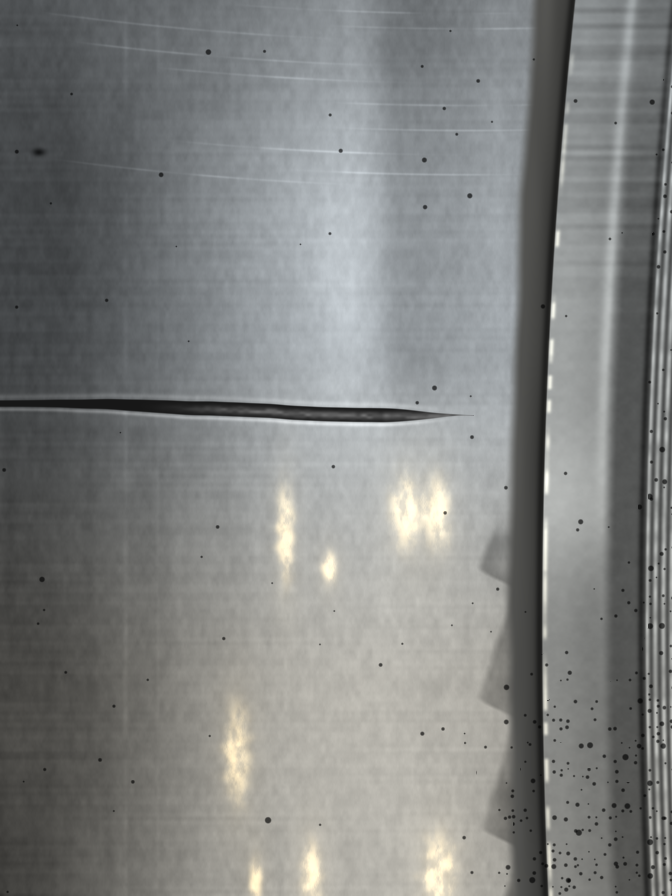
Reproduce this texture procedurally as a WebGL 2 fragment shader.

```glsl
#version 300 es
precision highp float;
uniform vec2 u_resolution;
out vec4 fragColor;

#define SHADE_DARK 0.255
#define SHADE_LIGHT 0.70
#define GRAIN 0.075
#define SCRATCH 0.10
#define CRACK_TIP 0.705
#define BAND_WIDTH 0.047
#define RIM_OFFSET 0.156
#define GLINT_COLOR vec3(0.42, 0.35, 0.22)
#define COOL vec3(0.965, 1.0, 1.025)
#define WARM vec3(1.015, 1.0, 0.955)

float hash(vec2 p) {
  vec3 h = fract(vec3(p.xyx) * 0.1031);
  h += dot(h, h.yzx + 33.33);
  return fract((h.x + h.y) * h.z);
}

float noise(vec2 p) {
  vec2 i = floor(p), f = fract(p);
  f = f * f * (3.0 - 2.0 * f);
  return mix(mix(hash(i), hash(i + vec2(1, 0)), f.x),
             mix(hash(i + vec2(0, 1)), hash(i + vec2(1, 1)), f.x), f.y);
}

float fbm(vec2 p) {
  float sum = 0.0, amp = 0.5;
  for (int i = 0; i < 4; i++) {
    sum += amp * noise(p);
    p = p * 2.03 + 17.0;
    amp *= 0.5;
  }
  return sum;
}

float bell(float d, float w) { return exp(-d * d / (w * w)); }

// Scattered dark dots, one candidate per grid cell
float specks(vec2 q, float cells, float density) {
  vec2 id = floor(q * cells);
  vec2 center = 0.3 + 0.4 * vec2(hash(id + 5.0), hash(id + 91.0));
  float radius = mix(0.08, 0.26, hash(id + 47.0));
  float d = length(fract(q * cells) - center) - radius;
  float soft = cells / u_resolution.y;
  return step(hash(id), density) * (1.0 - smoothstep(-soft, soft, d));
}

// Brushed sheet with broad reflections
vec3 plate(vec2 uv, vec2 q) {
  float x = uv.x, y = uv.y;
  float tone = mix(SHADE_DARK, SHADE_LIGHT, smoothstep(0.0, 0.53, x + 0.05 * (0.5 - y)));
  tone -= 0.13 * smoothstep(0.72, 1.05, y) * smoothstep(0.1, 0.5, x);
  tone += 0.06 * smoothstep(0.75, 1.0, y) * (1.0 - smoothstep(0.1, 0.4, x));
  float fold = smoothstep(0.535, 0.60, x + 0.025 * (y - 0.7));
  tone -= 0.12 * fold * smoothstep(0.48, 0.62, y) * (1.0 - 0.5 * smoothstep(0.62, 0.76, x));
  tone += 0.07 * bell(x - 0.51, 0.06) * bell(y - 0.70, 0.17);
  tone -= 0.05 * smoothstep(0.62, 0.78, x) * (1.0 - smoothstep(0.3, 0.55, y));
  tone += 0.07 * (fbm(q * vec2(9.0, 5.0)) - 0.47);
  tone += GRAIN * (fbm(q * vec2(150.0, 85.0)) - 0.47) * (0.6 + tone);
  tone += 0.025 * (noise(q * vec2(90.0, 2.5)) - 0.5) + 0.025 * (noise(q * vec2(4.0, 220.0)) - 0.5);
  // Upright rub marks
  tone += 0.045 * (bell(x - 0.187, 0.004) + 0.6 * bell(x - 0.235, 0.003)) * noise(q * vec2(20.0, 30.0));
  // Long bowed scratches near the top
  for (int i = 0; i < 11; i++) {
    float k = float(i);
    float line = 0.78 + 0.023 * k + 0.02 * hash(vec2(k, 3.0)) + 0.08 * (x - 0.5) * (x - 0.9);
    float start = 0.5 * hash(vec2(k, 8.0));
    float span = smoothstep(start, start + 0.1, x) * (1.0 - smoothstep(start + 0.25, start + 0.5, x));
    tone += SCRATCH * span * bell(y - line, 0.0014) * noise(vec2(q.x * 25.0, k));
  }
  return tone * mix(WARM, COOL, smoothstep(0.2, 0.65, y));
}

// Warm lamp reflections: center, then half sizes
vec3 glints(vec2 uv, vec2 q) {
  vec4 lamps[8] = vec4[8](
    vec4(0.425, 0.405, 0.013, 0.050), vec4(0.605, 0.430, 0.022, 0.040),
    vec4(0.650, 0.428, 0.020, 0.038), vec4(0.490, 0.365, 0.011, 0.018),
    vec4(0.353, 0.158, 0.018, 0.052), vec4(0.381, 0.015, 0.010, 0.025),
    vec4(0.464, 0.022, 0.015, 0.035), vec4(0.655, 0.025, 0.025, 0.040));
  float ripple = smoothstep(0.25, 0.65, fbm(q * vec2(100.0, 55.0)));
  float sum = 0.0;
  for (int i = 0; i < 8; i++) {
    vec2 d = (uv - lamps[i].xy) / lamps[i].zw;
    d.x += 0.5 * (noise(q * vec2(20.0, 90.0)) - 0.5);
    sum += exp(-pow(dot(d, d), 1.5)) * mix(0.35, 1.0, ripple) + 0.12 * exp(-0.3 * dot(d, d));
  }
  return GLINT_COLOR * min(sum, 1.1);
}

// Tapered slit with dark walls and a pale lip
vec3 crack(vec3 col, vec2 uv, float px) {
  float mid = 0.549 - 0.013 * smoothstep(0.08, 0.62, uv.x) + 0.0015 * (noise(vec2(uv.x * 25.0, 2.0)) - 0.5);
  float taper = smoothstep(0.0, 0.14, CRACK_TIP - uv.x);
  float halfWidth = mix(0.0035, 0.0078, smoothstep(0.0, 0.32, uv.x)) * taper;
  float d = uv.y - mid;
  float inside = (1.0 - smoothstep(-px, px, abs(d) - halfWidth)) * step(uv.x, CRACK_TIP);
  float lip = bell(d + halfWidth + 0.003, 0.0022) + 0.5 * bell(d - halfWidth - 0.004, 0.003);
  col += 0.17 * lip * taper;
  float core = bell(d + 0.001, 0.0045) * smoothstep(0.2, 0.4, uv.x);
  vec3 hollow = vec3(0.09 + 0.27 * core * (0.7 + 0.6 * noise(uv * vec2(120.0, 300.0))));
  return mix(col, hollow, inside);
}

// Pressed channel and rim, s measured from the channel edge
vec3 channel(float s, vec2 uv, vec2 q) {
  float y = uv.y;
  float tone = 0.53 + 0.10 * bell(y - 0.62, 0.2) + 0.14 * bell(y - 0.44, 0.08);
  tone -= 0.06 * smoothstep(0.02, 0.08, s);
  tone += 0.15 * bell(s - 0.085, 0.009) * smoothstep(0.35, 0.65, y);
  float groove = smoothstep(0.086, 0.108, s);
  tone = mix(tone, mix(0.33, 0.43, smoothstep(0.6, 0.95, y)), groove);
  tone += 0.12 * (noise(vec2(q.x * 6.0, y * 170.0)) - 0.5) * smoothstep(0.55, 0.9, y);
  float rim = smoothstep(RIM_OFFSET - 0.006, RIM_OFFSET, s);
  float ridges = 0.5 + 0.5 * cos((s - RIM_OFFSET) * 520.0);
  tone = mix(tone, 0.32 + 0.40 * ridges * (0.6 + 0.5 * noise(q * vec2(60.0, 80.0))), rim);
  tone -= 0.17 * bell(s - RIM_OFFSET + 0.009, 0.005);
  tone += 0.05 * (fbm(q * 110.0) - 0.47);
  return tone * mix(vec3(1.0, 1.0, 0.97), vec3(0.97, 1.0, 1.01), y);
}

void main() {
  vec2 uv = gl_FragCoord.xy / u_resolution;
  vec2 q = uv * vec2(0.75, 1.0);
  float px = 1.0 / u_resolution.y;
  float bend = uv.y - 0.3;
  float s = uv.x - (0.807 + 0.1 * bend * bend);

  vec3 col = plate(uv, q) + glints(uv, q);
  // Dents beside the fold, repeated down the sheet
  float cell = fract((uv.y - 0.05) / 0.145);
  float reach = 0.065 * (1.0 - cell) * smoothstep(0.0, 0.2, cell);
  float dent = smoothstep(-0.008, 0.008, s + BAND_WIDTH - 0.006 + reach) * (1.0 - smoothstep(0.38, 0.43, uv.y));
  col *= 1.0 - 0.24 * dent * (0.5 + noise(q * 35.0));
  col = crack(col, uv, px);
  col *= 1.0 - 0.7 * bell(length((uv - vec2(0.058, 0.83)) * vec2(0.75, 1.6)), 0.007);

  // Shadowed fold, then the bright worn edge
  float shade = mix(0.32, 0.23, smoothstep(-BAND_WIDTH, 0.0, s)) + 0.03 * (noise(q * vec2(90.0, 8.0)) - 0.5);
  shade -= 0.11 * bell(s + 0.004, 0.006);
  float wobble = 0.006 * (noise(vec2(uv.y * 18.0, 4.0)) - 0.5) - 0.008 * smoothstep(0.6, 1.0, uv.y);
  col = mix(col, shade * vec3(1.0, 1.0, 0.97), smoothstep(-0.013, 0.007, s + BAND_WIDTH - wobble));
  col = mix(col, channel(s, uv, q), smoothstep(-1.5 * px, 1.5 * px, s));
  float wear = smoothstep(0.2, 0.7, noise(vec2(uv.y * 75.0, 9.0)));
  col += vec3(0.34, 0.33, 0.29) * bell(s - 0.004, 0.0035) * wear * (1.0 - 0.6 * smoothstep(0.75, 0.9, uv.y));

  // Grit gathers low on the right
  float low = 1.0 - smoothstep(0.05, 0.42, uv.y);
  float density = 0.004 + 0.20 * low * smoothstep(-0.13, 0.02, s) + 0.10 * smoothstep(0.14, 0.16, s);
  for (int i = 0; i < 2; i++) {
    col *= 1.0 - 0.65 * specks(q + float(i) * 0.37, 75.0 + 55.0 * float(i), density);
  }
  fragColor = vec4(clamp(col, 0.0, 1.0), 1.0);
}
```
